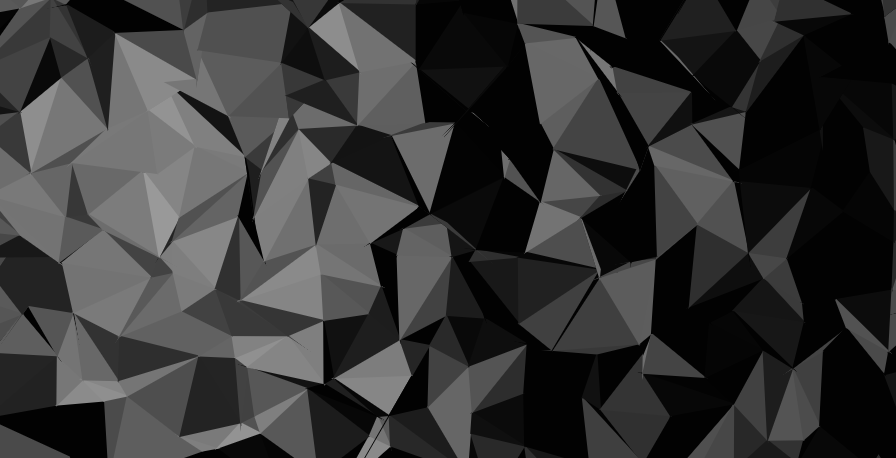
Write a WebGL 1 fragment shader that draws this background.

```glsl
precision highp float;
// Low-poly field of grey facets lit by a low lamp on the left, fading to black.

uniform vec2 u_resolution;

// Lengths are in canvas heights.
const float CELL = 0.097;                      // mesh spacing
const float JITTER = 1.2;                      // vertex scatter in cells, at most 2
const float RELIEF_NEAR = 0.085;               // height range below the lamp
const float RELIEF_FAR = 0.16;                 // height range away from it
const vec3 LAMP = vec3(0.40, 0.53, 0.27);      // lamp position
const float LAMP_POWER = 0.59;
const float FALLOFF = 0.24;                    // dimming with squared distance
const float TONE_VARIATION = 0.2;              // random shade per facet
const float POCKET_DEPTH = 0.85;
const vec3 FACET_COLOR = vec3(1.0);
const vec3 AMBIENT = vec3(0.006);

// Dark pockets: centre x, centre y, radius
const vec3 POCKET_TOP = vec3(1.06, 0.90, 0.12);
const vec3 POCKET_MID = vec3(1.02, 0.58, 0.10);
const vec3 POCKET_LOW = vec3(1.08, 0.30, 0.12);
const vec3 POCKET_RIGHT = vec3(1.80, 0.72, 0.22);
const vec3 POCKET_CORNER = vec3(1.60, 0.28, 0.14);

vec3 hash3(vec2 cell) {
  vec3 q = fract(cell.xyx * vec3(0.1031, 0.1030, 0.0973));
  q += dot(q, q.yxz + 33.33);
  return fract((q.xxy + q.yzz) * q.zyx);
}

// Scattered mesh vertex: position on the canvas and height
vec3 vertexAt(vec2 id) {
  vec3 h = hash3(id + 37.0) - 0.5;
  vec2 place = (id + JITTER * h.xy) * CELL;
  float away = smoothstep(0.1, 0.75, distance(place, LAMP.xy));
  return vec3(place, h.z * mix(RELIEF_NEAR, RELIEF_FAR, away));
}

float cross2(vec2 a, vec2 b) {
  return a.x * b.y - a.y * b.x;
}

float edgeDistance(vec2 p, vec2 a, vec2 b) {
  vec2 e = b - a;
  return cross2(e, p - a) / max(length(e), 1e-5);
}

// Full inside the triangle, fading over one pixel outside it
float coverage(vec2 p, vec2 a, vec2 b, vec2 c, float pixel) {
  float side = cross2(b - a, c - a) < 0.0 ? -1.0 : 1.0;
  float d = min(side * edgeDistance(p, a, b),
            min(side * edgeDistance(p, b, c), side * edgeDistance(p, c, a)));
  return clamp(d / pixel + 1.0, 0.0, 1.0);
}

float pocket(vec2 p, vec3 spot) {
  float r = distance(p, spot.xy) / spot.z;
  return 1.0 - POCKET_DEPTH * (1.0 - smoothstep(0.5, 1.2, r));
}

// Flat diffuse shade of one facet
vec3 facetShade(vec3 a, vec3 b, vec3 c, float seed) {
  vec3 normal = cross(b - a, c - a);
  normal *= (normal.z < 0.0 ? -1.0 : 1.0) / max(length(normal), 1e-6);
  vec3 center = (a + b + c) / 3.0;
  vec3 toLamp = LAMP - center;
  float light = max(dot(normal, normalize(toLamp)), 0.0);
  light *= LAMP_POWER / (1.0 + FALLOFF * dot(toLamp, toLamp));
  light *= 1.0 + TONE_VARIATION * (seed - 0.5);
  light *= pocket(center.xy, POCKET_TOP) * pocket(center.xy, POCKET_MID)
         * pocket(center.xy, POCKET_LOW) * pocket(center.xy, POCKET_RIGHT)
         * pocket(center.xy, POCKET_CORNER);
  return AMBIENT + FACET_COLOR * light;
}

void main() {
  vec2 p = gl_FragCoord.xy / u_resolution.y;
  float pixel = 1.0 / u_resolution.y;
  vec2 home = floor(p / CELL);
  vec3 color = AMBIENT;

  // Each cell is a quad, split along a random diagonal into two facets
  for (int y = -1; y <= 1; y++) {
    for (int x = -1; x <= 1; x++) {
      vec2 id = home + vec2(float(x), float(y));
      vec3 a = vertexAt(id);
      vec3 b = vertexAt(id + vec2(1.0, 0.0));
      vec3 c = vertexAt(id + vec2(1.0, 1.0));
      vec3 d = vertexAt(id + vec2(0.0, 1.0));
      vec3 seed = hash3(id + 91.0);
      if (seed.z > 0.5) {
        vec3 first = a;
        a = b;
        b = c;
        c = d;
        d = first;
      }
      color = mix(color, facetShade(a, b, c, seed.x),
                  coverage(p, a.xy, b.xy, c.xy, pixel));
      color = mix(color, facetShade(a, c, d, seed.y),
                  coverage(p, a.xy, c.xy, d.xy, pixel));
    }
  }

  gl_FragColor = vec4(color, 1.0);
}
```
